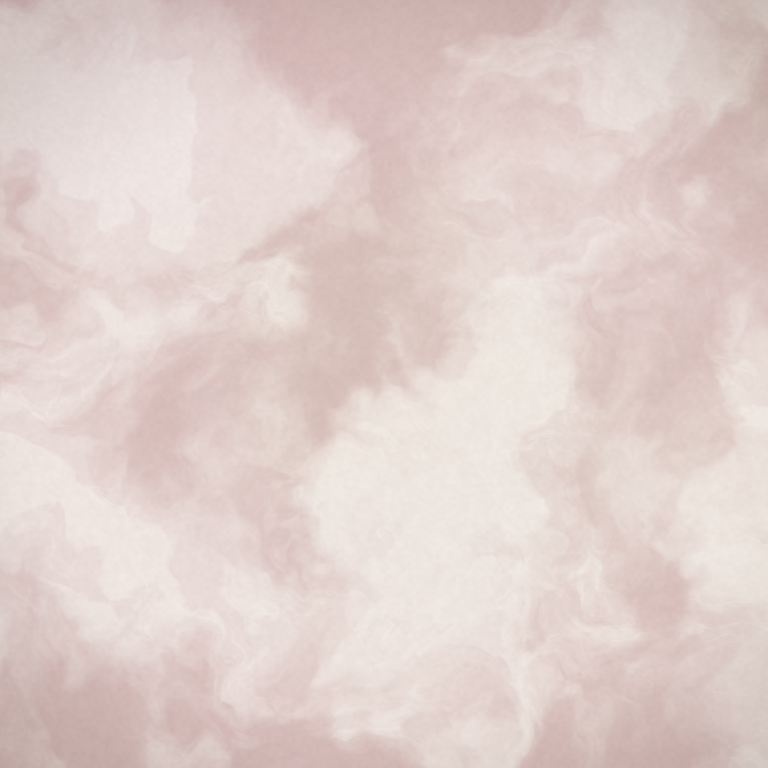
Give the GLSL for this texture, as a WebGL 2 fragment shader.

```glsl
#version 300 es
precision highp float;

uniform vec2 u_resolution;
out vec4 fragColor;

vec3 hash3(vec2 p) {
  vec3 q = fract(vec3(p.xyx) * vec3(0.1031, 0.1030, 0.0973));
  q += dot(q, q.yxz + 33.33);
  return fract((q.xxy + q.yzz) * q.zyx);
}

// Cellular noise: random cell values blended softly by distance
float cells(vec2 p) {
  vec2 base = floor(p);
  vec2 local = p - base;
  float sum = 0.0;
  float total = 0.0;
  for (int y = -1; y <= 1; y++) {
    for (int x = -1; x <= 1; x++) {
      vec2 offset = vec2(x, y);
      vec3 rnd = hash3(base + offset + 57.0);
      vec2 d = offset + 0.1 + 0.8 * rnd.xy - local;
      float weight = exp(-7.0 * dot(d, d));
      sum += weight * rnd.z;
      total += weight;
    }
  }
  return sum / total;
}

float billow(vec2 p, int octaves) {
  float sum = 0.0;
  float total = 0.0;
  float amplitude = 1.0;
  for (int i = 0; i < octaves; i++) {
    sum += amplitude * cells(p);
    total += amplitude;
    p = mat2(0.8, 0.6, -0.6, 0.8) * p * 2.03 + 7.3;
    amplitude *= 0.54;
  }
  return sum / total;
}

void main() {
  vec2 uv = gl_FragCoord.xy / u_resolution;
  vec2 p = gl_FragCoord.xy / min(u_resolution.x, u_resolution.y);

  // Curling distortion of the cloud field
  vec2 swirl = vec2(billow(p * 4.0 + 3.1, 4), billow(p * 4.0 + 21.7, 4)) - 0.5;
  vec2 q = p + 0.22 * swirl + 0.012 * sin(p.yx * 17.0 + swirl * 9.0);

  // Pink shows at top and bottom and along a winding central gap
  float rim = smoothstep(0.24, 0.56, abs(uv.y - 0.46 + 0.2 * swirl.x));
  float across = (uv.x - 0.47 + 0.07 * sin(uv.y * 8.0 + 1.0) + 0.3 * swirl.y) / 0.12;
  float gap = exp(-across * across) * smoothstep(0.18, 0.4, uv.y);

  // Broad soft masses, then smaller puffs with firmer borders
  float mass = billow(q * 4.3 + 11.0, 6) + 0.05 - 0.19 * rim - 0.12 * gap;
  float puffs = billow(q * 8.0 + 4.0 + 0.7 * swirl.yx, 5);
  float cloud = 0.78 * smoothstep(0.24, 0.65, mass);
  cloud += 0.24 * smoothstep(0.44, 0.58, puffs) * smoothstep(0.25, 0.5, mass);

  // Thin brushed wisps on the lighter parts
  vec2 stroke = mat2(0.9, 0.44, -0.44, 0.9) * (q + 0.1 * swirl) * vec2(9.0, 26.0);
  float ridge = 1.0 - smoothstep(0.0, 0.05, abs(billow(stroke, 3) - 0.52));
  float wisp = ridge * smoothstep(0.55, 0.72, cells(q * 9.0 + 40.0));
  cloud += 0.12 * wisp * smoothstep(0.3, 0.5, mass);

  vec3 color = mix(vec3(0.845, 0.745, 0.73), vec3(0.932, 0.897, 0.876), clamp(cloud, 0.0, 1.05));

  // Slow drift between warm cream and cool rose
  color += vec3(0.002, -0.005, 0.006) * (2.0 * cells(p * 3.0 + 70.0) - 1.0);

  // Darkened corners and edges
  vec2 side = abs(uv - vec2(0.52, 0.48)) * 2.0;
  float corner = smoothstep(0.75, 1.4, length(side * vec2(0.85, 1.0)));
  color *= 1.0 - vec3(0.13, 0.15, 0.15) * corner;

  // Fine plaster mottling
  float mottle = 0.6 * cells(p * 190.0) + 0.4 * cells(p * 75.0 + 9.0) - 0.5;
  color += 0.026 * mottle;

  fragColor = vec4(color, 1.0);
}
```
